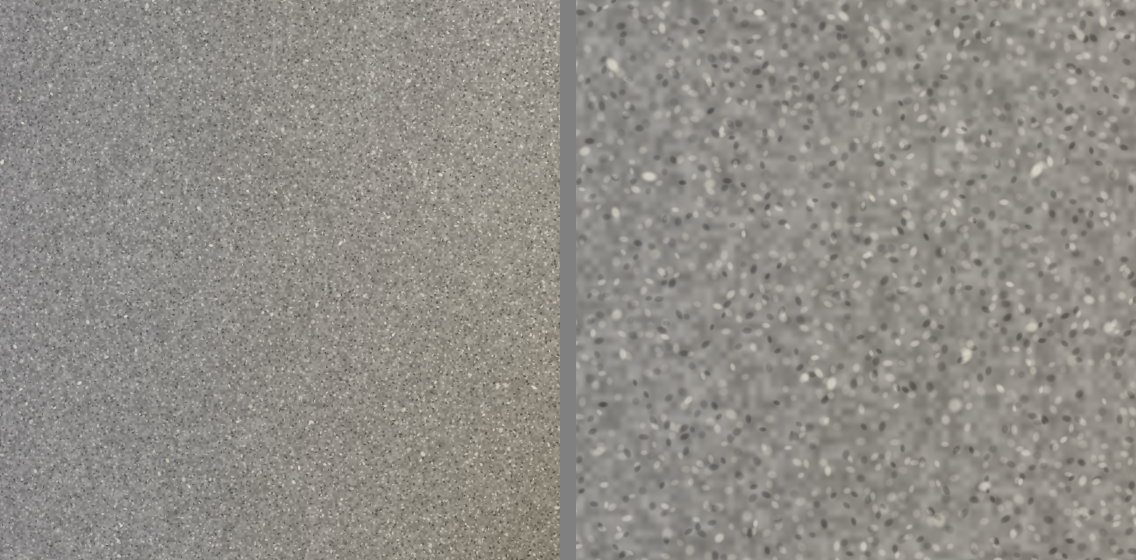
Left: the whole. Right: its middle third, enlarged.
Write a WebGL 1 fragment shader that draws this texture.

```glsl
precision highp float;
// Fine speckled grey stone surface with pale and dark flecks under soft warm side light.

uniform vec2 u_resolution;

// Colours
const vec3 STONE = vec3(0.556, 0.545, 0.525);
const vec3 PALE_GAIN = vec3(0.150, 0.147, 0.138);
const vec3 DARK_LOSS = vec3(0.165, 0.163, 0.158);
const vec3 GLINT = vec3(0.900, 0.885, 0.830);
const vec3 COOL_SHIFT = vec3(-0.012, -0.006, 0.014);
const vec3 WARM_SHIFT = vec3(0.018, 0.002, -0.036);

// Grain: cells across the canvas and contrast
const float FINE_CELLS = 235.0;
const float FINE_CONTRAST = 0.135;
const float SOFT_CELLS = 120.0;
const float SOFT_CONTRAST = 0.070;
const float CLOUD_CELLS = 9.0;
const float CLOUD_CONTRAST = 0.022;

// Flecks: cells across the canvas, share of cells filled, radius in cells
const vec3 PALE_FLECKS = vec3(115.0, 0.50, 0.36);
const vec3 DARK_FLECKS = vec3(108.0, 0.46, 0.34);
const vec3 GLINT_SMALL = vec3(85.0, 0.13, 0.30);
const vec3 GLINT_LARGE = vec3(38.0, 0.09, 0.18);

float hash1(vec2 p) {
  vec3 q = fract(p.xyx * 0.1031);
  q += dot(q, q.yzx + 33.33);
  return fract((q.x + q.y) * q.z);
}

vec2 hash2(vec2 p) {
  vec3 q = fract(p.xyx * vec3(0.1031, 0.1030, 0.0973));
  q += dot(q, q.yzx + 33.33);
  return fract((q.xx + q.yz) * q.zy);
}

// Smooth value noise, centred on zero
float noise(vec2 p) {
  vec2 cell = floor(p);
  vec2 f = fract(p);
  f = f * f * (3.0 - 2.0 * f);
  float low = mix(hash1(cell), hash1(cell + vec2(1.0, 0.0)), f.x);
  float high = mix(hash1(cell + vec2(0.0, 1.0)), hash1(cell + 1.0), f.x);
  return mix(low, high, f.y) - 0.5;
}

// Coverage of scattered, soft-edged oval flecks of random size and direction
float flecks(vec2 p, vec3 kind, float seed) {
  p *= kind.x;
  vec2 home = floor(p);
  float cover = 0.0;
  for (int j = -1; j <= 1; j++) {
    for (int i = -1; i <= 1; i++) {
      vec2 cell = home + vec2(float(i), float(j));
      vec2 key = cell + seed;
      vec2 offset = p - cell - hash2(key);
      vec2 look = hash2(key + 57.0);
      float angle = 6.2832 * hash1(key + 91.0);
      vec2 axis = vec2(cos(angle), sin(angle));
      vec2 local = vec2(dot(offset, axis), dot(offset, vec2(-axis.y, axis.x)));
      local.y *= mix(1.0, 1.7, look.x);
      float size = kind.z * mix(0.75, 1.25, look.y);
      float shape = 1.0 - smoothstep(0.35, 1.15, length(local) / size);
      float present = step(hash1(key + 23.0), kind.y);
      cover = max(cover, present * shape * mix(0.45, 1.0, look.x));
    }
  }
  return cover;
}

// Broad light: cool on the left, warm at lower right, brightest at upper right
vec3 lightShift(vec2 uv) {
  float cool = 1.0 - smoothstep(0.0, 0.55, uv.x);
  float warm = smoothstep(0.35, 1.1, uv.x) * (1.0 - 0.75 * uv.y);
  float glow = 0.035 * smoothstep(0.3, 0.9, uv.x) * smoothstep(0.1, 0.8, uv.y);
  float corner = 0.035 * smoothstep(0.65, 1.0, uv.x) * (1.0 - smoothstep(0.0, 0.4, uv.y));
  return COOL_SHIFT * cool + WARM_SHIFT * warm + glow - corner;
}

void main() {
  vec2 uv = gl_FragCoord.xy / u_resolution;
  vec2 p = gl_FragCoord.xy / min(u_resolution.x, u_resolution.y);

  // Stone body
  vec3 color = STONE + lightShift(uv);
  color += FINE_CONTRAST * noise(p * FINE_CELLS);
  color += SOFT_CONTRAST * noise(p * SOFT_CELLS + 311.0);
  color += CLOUD_CONTRAST * noise(p * CLOUD_CELLS + 47.0);

  // Flecks stand out more towards the lit side
  float contrast = mix(0.85, 1.15, uv.x);
  color += PALE_GAIN * contrast * flecks(p, PALE_FLECKS, 130.0);
  color -= DARK_LOSS * contrast * flecks(p, DARK_FLECKS, 270.0);

  // Bright mineral glints
  vec3 glintColor = GLINT + 0.5 * lightShift(uv);
  color = mix(color, glintColor, 0.62 * contrast * flecks(p, GLINT_SMALL, 410.0));
  color = mix(color, glintColor, 0.85 * flecks(p, GLINT_LARGE, 590.0));

  gl_FragColor = vec4(clamp(color, 0.0, 1.0), 1.0);
}
```
